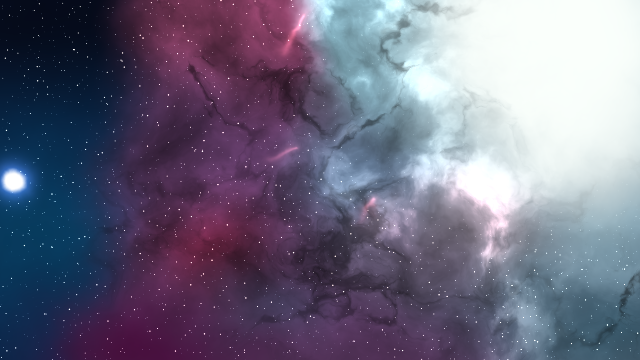
Write a Shadertoy shader that draws this background.

```glsl
// A nebula: navy sky, plum gas and teal haze lit by a white glow at the upper right.
// Soft colour zones are bent by warped noise, carved by ridged dust veins,
// then finished with pink filaments, hashed star layers and one bright star.
#define CLOUD_SCALE 8.0
#define CLOUD_CONTRAST 1.0
#define VEIN_SCALE 6.5
#define VEIN_DEPTH 0.48
#define EDGE_WARP 0.14
#define GLOW_POWER 1.75
#define STAR_LAYERS 3
#define STAR_GRID 23.0
#define STAR_CHANCE 0.5
#define STAR_SIZE 0.0030

float hash(vec2 p) {
    vec3 q = fract(p.xyx * 0.1031);
    q += dot(q, q.yzx + 33.33);
    return fract((q.x + q.y) * q.z);
}

float noise(vec2 p) {
    vec2 i = floor(p), f = fract(p);
    f = f * f * (3.0 - 2.0 * f);
    return mix(mix(hash(i), hash(i + vec2(1, 0)), f.x),
               mix(hash(i + vec2(0, 1)), hash(i + vec2(1, 1)), f.x), f.y);
}

const mat2 TURN = mat2(1.6, 1.2, -1.2, 1.6);

float fbm(vec2 p) {
    float sum = 0.0, amp = 0.5;
    for (int i = 0; i < 6; i++) {
        sum += amp * noise(p);
        p = TURN * p + 17.3;
        amp *= 0.53;
    }
    return sum;
}

// Thin bright lines where the noise crosses its middle value
float ridges(vec2 p) {
    float sum = 0.0, amp = 0.5;
    for (int i = 0; i < 5; i++) {
        float r = 1.0 - abs(2.0 * noise(p) - 1.0);
        sum += amp * r * r;
        p = TURN * p + 9.1;
        amp *= 0.55;
    }
    return sum;
}

float blob(vec2 p, vec2 centre, vec2 radius) {
    vec2 d = (p - centre) / radius;
    return exp(-dot(d, d));
}

vec3 tint(vec3 base, vec2 p, vec2 centre, vec2 radius, vec3 colour) {
    return mix(base, colour, blob(p, centre, radius));
}

// Wisp between two points that brightens and thins toward the second
float filament(vec2 p, vec2 a, vec2 b, float width) {
    vec2 ab = b - a;
    float t = clamp(dot(p - a, ab) / dot(ab, ab), 0.0, 1.0);
    float d = length(p - a - ab * t) / (width * (1.2 - 0.6 * t));
    return (0.7 * exp(-d * d) + 0.3 * exp(-0.12 * d * d)) * (0.4 + 0.6 * t);
}

vec3 stars(vec2 p) {
    vec3 light = vec3(0.0);
    for (int i = 0; i < STAR_LAYERS; i++) {
        float grid = STAR_GRID + 9.0 * float(i);
        vec2 q = p * grid + 31.7 * float(i);
        vec2 cell = floor(q);
        vec2 spot = 0.15 + 0.7 * vec2(hash(cell + 3.1), hash(cell + 7.9));
        float d = length(fract(q) - spot) / grid;
        float rank = hash(cell + 41.3);
        float size = STAR_SIZE * (0.7 + 0.5 * pow(rank, 8.0));
        float lit = step(hash(cell), STAR_CHANCE) * (0.2 + 0.75 * rank * rank);
        vec3 hue = mix(vec3(0.7, 0.88, 1.0), vec3(1.0, 0.95, 0.85), rank);
        light += lit * (1.0 - smoothstep(0.0, size, d)) * hue;
    }
    return light;
}

void mainImage(out vec4 fragColor, in vec2 fragCoord) {
    vec2 p = fragCoord / iResolution.y;
    vec2 bend = vec2(fbm(p * 4.0), fbm(p * 4.0 + 40.0)) - 0.5;
    vec2 w = p + EDGE_WARP * bend;

    // Navy, plum and teal zones
    vec3 navy = mix(vec3(0.03, 0.14, 0.27), vec3(0.02, 0.04, 0.10), smoothstep(0.55, 0.95, p.y));
    navy = tint(navy, w, vec2(0.12, 0.39), vec2(0.30, 0.25), vec3(0.03, 0.24, 0.38));
    vec3 plum = mix(vec3(0.31, 0.19, 0.33), vec3(0.45, 0.21, 0.33), smoothstep(0.55, 0.95, p.y));
    vec3 teal = mix(vec3(0.33, 0.41, 0.48), vec3(0.50, 0.67, 0.73), smoothstep(0.1, 0.8, p.y));
    float plumEdge = 0.27 + 0.1 * smoothstep(0.1, 0.6, p.y);
    float inPlum = smoothstep(-0.15, 0.15, w.x - plumEdge);
    float tealWidth = mix(0.32, 0.07, smoothstep(0.4, 0.85, p.y));
    float inTeal = smoothstep(-tealWidth, tealWidth, w.x - 0.88 - 0.5 * (1.0 - p.y) * (1.0 - p.y));
    vec3 col = mix(mix(navy, plum, inPlum), teal, inTeal);

    // Local colour patches
    col = tint(col, w, vec2(0.51, 0.62), vec2(0.15, 0.13), vec3(0.26, 0.16, 0.28));
    col = tint(col, w, vec2(0.62, 0.29), vec2(0.16, 0.14), vec3(0.44, 0.14, 0.26));
    col = tint(col, w, vec2(0.42, 0.03), vec2(0.28, 0.13), vec3(0.28, 0.06, 0.24));
    col = tint(col, w, vec2(0.78, 0.15), vec2(0.18, 0.12), vec3(0.29, 0.25, 0.38));
    col = tint(col, w, vec2(1.04, 0.52), vec2(0.17, 0.16), vec3(0.34, 0.43, 0.54));
    col = tint(col, w, vec2(1.14, 0.30), vec2(0.20, 0.12), vec3(0.38, 0.34, 0.44));
    col = tint(col, w, vec2(1.38, 0.40), vec2(0.18, 0.12), vec3(0.66, 0.58, 0.65));
    col = tint(col, w, vec2(1.70, 0.40), vec2(0.20, 0.16), vec3(0.46, 0.60, 0.67));
    col = tint(col, w, vec2(1.73, 0.08), vec2(0.22, 0.17), vec3(0.22, 0.34, 0.41));

    // Cloud texture and dark dust veins
    float gas = inPlum * smoothstep(0.12, 0.5, p.y + 0.25 * p.x);
    gas *= 1.0 - 0.85 * smoothstep(1.35, 1.6, p.x);
    float cloud = fbm(p * CLOUD_SCALE + 1.2 * bend + 11.0) - 0.5;
    col *= 1.0 + (0.15 + gas) * CLOUD_CONTRAST * cloud;
    col += gas * inTeal * smoothstep(0.02, 0.3, cloud) * vec3(0.30, 0.29, 0.27);
    float branches = blob(p, vec2(1.70, 0.22), vec2(0.14, 0.20));
    float vein = smoothstep(0.50, 0.88, ridges(p * VEIN_SCALE + 2.0 * bend + 5.0));
    float patchy = 0.45 + 0.55 * smoothstep(0.35, 0.6, noise(p * 4.0 + 23.0));
    col *= 1.0 - VEIN_DEPTH * vein * clamp(gas * patchy + branches, 0.0, 1.0);

    // White glow, broken up by the clouds
    float glow = GLOW_POWER * blob(w, vec2(1.54, 0.91), vec2(0.30, 0.38));
    glow += 0.35 * blob(p, vec2(1.74, 0.70), vec2(0.22, 0.26));
    glow *= 1.0 + 0.7 * cloud * (1.0 - smoothstep(1.5, 1.7, p.x)) - 0.2 * vein * gas;
    col = mix(col, vec3(0.98, 1.0, 0.985), 1.0 - exp(-2.0 * glow * glow - 0.5 * glow));

    // Pink filaments and rosy knots
    vec2 f = p + 0.09 * bend + 0.012 * (vec2(noise(p * 45.0), noise(p * 45.0 + 8.0)) - 0.5);
    float wisps = filament(f, vec2(0.79, 0.88), vec2(0.86, 0.97), 0.008);
    wisps += 0.7 * filament(f, vec2(0.76, 0.56), vec2(0.83, 0.59), 0.007);
    wisps += filament(f, vec2(1.03, 0.40), vec2(1.07, 0.44), 0.009);
    float knots = blob(p, vec2(1.28, 0.38), vec2(0.16, 0.09)) * smoothstep(0.0, 0.22, cloud);
    col += wisps * vec3(0.55, 0.27, 0.31) + knots * vec3(0.36, 0.20, 0.24);

    // Scattered stars and the bright star with its violet halo
    float veil = 1.0 - 0.85 * inTeal * smoothstep(0.2, 0.45, p.y);
    col += stars(p) * veil * (1.0 - clamp(1.3 * glow, 0.0, 1.0));
    float r = length(p - vec2(0.035, 0.497)) + 0.03 * cloud;
    col += vec3(0.30, 0.38, 0.70) * exp(-r * r / 0.0022);
    col = mix(col, vec3(1.0), 1.0 - smoothstep(0.018, 0.038, r));
    fragColor = vec4(clamp(col, 0.0, 1.0), 1.0);
}
```
